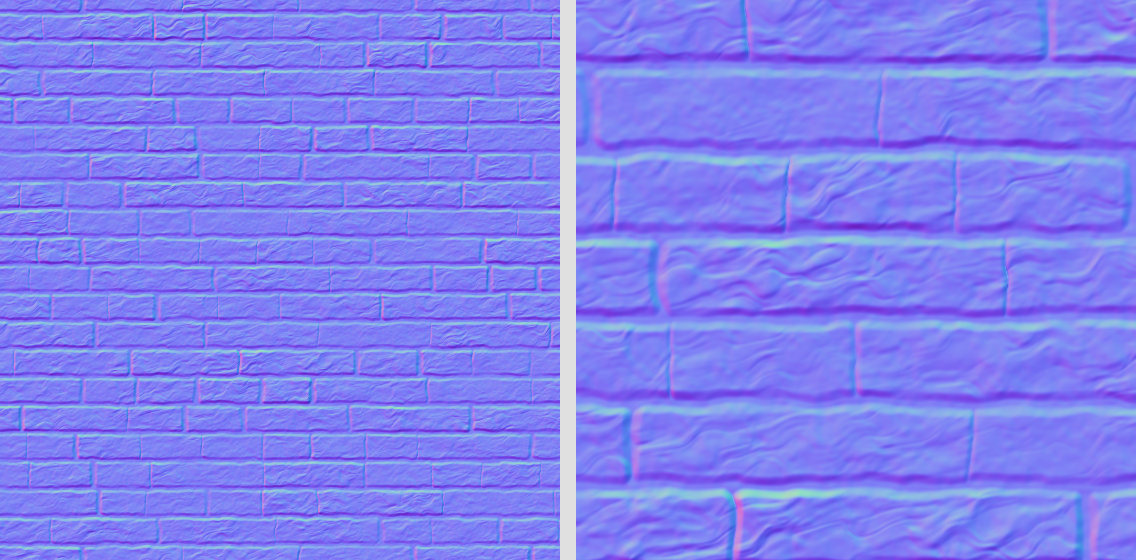
Left, the full canvas; right, a detail of the centre.
Give the GLSL for this texture map, as a WebGL 2 fragment shader.

```glsl
#version 300 es
precision highp float;
// Tangent-space normal map of a weathered brick wall: 20 courses of mixed long and short bricks.

uniform vec2 u_resolution;
out vec4 fragColor;

float hash(vec2 p) {
    vec3 q = fract(vec3(p.xyx) * 0.1031);
    q += dot(q, q.yzx + 33.33);
    return fract((q.x + q.y) * q.z);
}

float noise(vec2 p) {
    vec2 i = floor(p), f = fract(p);
    f = f * f * f * (f * (f * 6.0 - 15.0) + 10.0);
    return mix(mix(hash(i), hash(i + vec2(1, 0)), f.x),
               mix(hash(i + vec2(0, 1)), hash(i + vec2(1, 1)), f.x), f.y);
}

// Jittered position of a vertical joint, in long-brick units
float joint(float i, float row) {
    return i + 0.16 * (hash(vec2(mod(i, 5.0), row) + 11.0) - 0.5);
}

// Shallow joints stop short of the mortar depth
float shallowness(float edge, float row) {
    return 0.0045 * smoothstep(0.1, 0.9, hash(vec2(edge * 17.0, row + 40.0)));
}

// Chiselled clay: short strokes in several sizes, stretched and leaning
float strokes(vec2 p, vec2 seed) {
    float lean = 0.35 + 0.7 * (noise(p * 14.0 + seed) - 0.5);
    vec2 s = vec2(p.x + 0.3 * p.y, p.y - lean * (fract(p.x * 5.0) / 5.0));
    s = vec2(p.x + 0.3 * p.y, p.y - 0.3 * p.x);
    s += 0.012 * (vec2(noise(p * 55.0 + seed), noise(p * 55.0 + seed + 57.0)) - 0.5);
    float broad = noise(s * vec2(36.0, 92.0) + seed);
    float medium = noise(s * vec2(70.0, 165.0) + seed + 23.0);
    float fine = noise(s * vec2(150.0, 270.0) + seed + 71.0);
    float fold = abs(noise(s * vec2(34.0, 105.0) + seed + 41.0) - 0.5);
    return 0.0019 * broad + 0.0012 * medium + 0.0005 * fine + 0.0018 * min(fold, 0.2);
}

float height(vec2 p) {
    // Uneven hand-made edges
    vec2 wobble = vec2(noise(p * 42.0), noise(p * 42.0 + 31.0)) - 0.5;
    wobble += 0.5 * vec2(noise(p * 110.0), noise(p * 110.0 + 63.0)) - 0.25;
    vec2 q = p + 0.0035 * wobble;

    // Course, then long brick within it
    float v = q.y * 20.0 + 0.46;
    float row = mod(floor(v), 20.0);
    float x = q.x * 5.0 + 0.5 * mod(row, 2.0) + 0.4 * hash(vec2(row, 3.0));
    float i = floor(x);
    if (x < joint(i, row)) i -= 1.0;
    else if (x > joint(i + 1.0, row)) i += 1.0;
    float left = joint(i, row), right = joint(i + 1.0, row);

    // Some long bricks are two short ones
    vec2 id = vec2(mod(i, 5.0), row);
    if (hash(id + 7.0) < 0.42) {
        float middle = mix(left, right, 0.42 + 0.16 * hash(id + 19.0));
        if (x < middle) right = middle;
        else { left = middle; id.x += 0.5; }
    }

    // Rounded brick profile, in canvas units
    float toLeft = (x - left) / 5.0 + shallowness(left, row);
    float toRight = (right - x) / 5.0 + shallowness(right, row);
    float toBed = (0.5 - abs(fract(v) - 0.5)) / 20.0;
    vec2 inset = vec2(min(toLeft, toRight), toBed) - 0.0022;
    float depth = 0.006 - length(max(0.006 - inset, 0.0));
    float brick = smoothstep(-0.001, 0.0055, depth);

    // Each brick has its own roughness; mortar is lightly grained
    float rough = mix(0.45, 1.15, hash(id * 2.0 + 5.0));
    rough *= 0.45 + noise(p * 18.0 + 9.0);
    float rise = 0.0013 + 0.0016 * (noise(p * vec2(22.0, 30.0) + 80.0) - 0.5);
    float grain = 0.0004 * noise(p * 210.0) + 0.0008 * noise(p * vec2(60.0, 95.0));
    return brick * (rise + rough * strokes(p, id * 13.7)) + grain;
}

void main() {
    vec2 uv = gl_FragCoord.xy / u_resolution;

    // Slope by central differences
    vec2 e = vec2(0.001, 0.0);
    vec2 slope = vec2(height(uv + e.xy) - height(uv - e.xy),
                      height(uv + e.yx) - height(uv - e.yx)) / (2.0 * e.x);
    vec3 normal = normalize(vec3(0.65 * slope.x - 0.2 * slope.y, -0.85 * slope.y, 1.0));

    // Pack the normal into colour
    vec3 color = vec3(0.5, 0.5, 0.39) + vec3(0.5, 0.5, 0.57) * normal;
    fragColor = vec4(color, 1.0);
}
```
